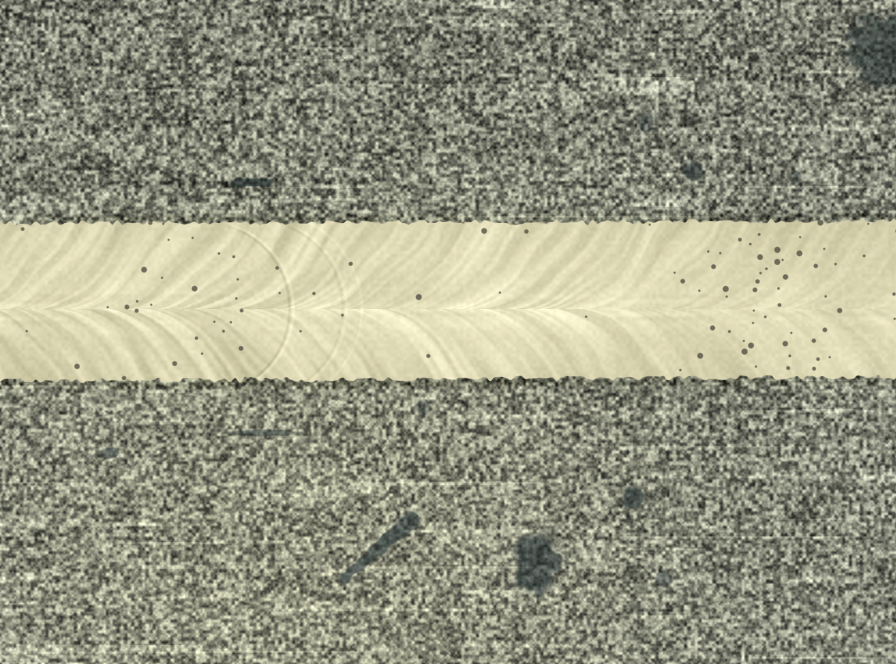
Write a WebGL 1 fragment shader that draws this texture.

```glsl
precision highp float;
// A pale metal seam with feathered ripples and pits, crossing rough grey metal.
// Grain is layered value noise; the feathering is noise stretched along curves
// that fan out from the seam's centre line. Lengths are in canvas heights.
uniform vec2 u_resolution;

const float SEAM_TOP = 0.664;
const float SEAM_BOTTOM = 0.426;
const float SEAM_AXIS = 0.535;
const float SEAM_TILT = 0.005;
const float EDGE_ROUGHNESS = 0.009;
const float GRAIN_SCALE = 185.0;
const float GRAIN_CONTRAST = 0.57;
const float FEATHER_CURVE = 0.42;
const float PIT_CELL = 0.017;
const vec3 METAL_TINT = vec3(1.0, 1.018, 0.91);
const vec3 SEAM_COLOR = vec3(0.855, 0.834, 0.692);
const vec3 STAIN_COLOR = vec3(0.25, 0.285, 0.275);
const vec3 PIT_COLOR = vec3(0.32, 0.31, 0.26);

float hash(vec2 p) {
  vec3 q = fract(vec3(p.xyx) * 0.1031);
  q += dot(q, q.yzx + 33.33);
  return fract((q.x + q.y) * q.z);
}

float noise(vec2 p) {
  vec2 i = floor(p), f = fract(p);
  f = f * f * (3.0 - 2.0 * f);
  return mix(mix(hash(i), hash(i + vec2(1.0, 0.0)), f.x),
             mix(hash(i + vec2(0.0, 1.0)), hash(i + 1.0), f.x), f.y);
}

float gauss(float d, float width) {
  return exp(-d * d / (width * width));
}

// Soft ragged ellipse
float stain(vec2 p, vec2 center, vec2 radii) {
  float ragged = 0.45 * (noise(p * 75.0) - 0.5);
  return 1.0 - smoothstep(0.75, 1.15, length((p - center) / radii) + ragged);
}

// Ragged rod, wider towards b
float rod(vec2 p, vec2 a, vec2 b, float thin, float thick) {
  vec2 d = b - a;
  float t = clamp(dot(p - a, d) / dot(d, d), 0.0, 1.0);
  float r = mix(thin, thick, t) + 0.006 * (noise(p * 90.0) - 0.5);
  return 1.0 - smoothstep(-0.002, 0.003, length(p - a - d * t) - r);
}

float stains(vec2 p) {
  float s = stain(p, vec2(1.329, 0.928), vec2(0.054, 0.052));
  s = max(s, stain(p, vec2(0.807, 0.150), vec2(0.036, 0.048)));
  s = max(s, rod(p, vec2(0.518, 0.128), vec2(0.619, 0.217), 0.005, 0.013));
  s = max(s, stain(p, vec2(0.954, 0.250), vec2(0.015, 0.016)));
  s = max(s, stain(p, vec2(1.044, 0.743), vec2(0.014, 0.015)));
  s = max(s, stain(p, vec2(0.380, 0.725), vec2(0.036, 0.007)));
  s = max(s, 0.8 * stain(p, vec2(0.395, 0.348), vec2(0.053, 0.005)));
  s = max(s, 0.8 * stain(p, vec2(0.165, 0.318), vec2(0.016, 0.009)));
  s = max(s, 0.7 * stain(p, vec2(0.974, 0.816), vec2(0.013, 0.014)));
  s = max(s, 0.7 * stain(p, vec2(1.000, 0.129), vec2(0.011, 0.011)));
  s = max(s, 0.6 * stain(p, vec2(0.635, 0.386), vec2(0.015, 0.011)));
  return max(s, 0.6 * stain(p, vec2(1.197, 0.732), vec2(0.010, 0.010)));
}

vec3 roughMetal(vec2 p) {
  float tone = 0.505 + GRAIN_CONTRAST * (noise(p * GRAIN_SCALE) - 0.5);
  tone += 0.24 * (noise(p * 310.0 + 17.0) - 0.5);
  tone += 0.07 * (noise(p * vec2(9.0, 150.0)) - 0.5);
  tone += 0.05 * (noise(p * 22.0) - 0.5);
  // Sparse bright scratches and one dark drawn line
  tone += 0.14 * smoothstep(0.78, 0.95, noise(p * vec2(4.0, 110.0) + 40.0));
  float line = gauss(p.y - 0.725, 0.005) * (1.0 - smoothstep(0.45, 0.75, p.x));
  tone -= 0.14 * line * noise(p * vec2(25.0, 60.0));
  // Broad lighting: warmer and brighter at the lower left
  float warm = gauss(length(p - vec2(0.45, 0.12)), 0.6);
  tone += 0.045 * warm - 0.03 * smoothstep(0.65, 0.9, p.y);
  vec3 tint = METAL_TINT + vec3(0.01, 0.0, -0.035) * warm;
  return mix(tone * tint, STAIN_COLOR + 0.3 * (tone - 0.5), 0.85 * stains(p));
}

// Rounded ripple, visible only on its leading side
float ripple(vec2 p, float front, float radius) {
  vec2 d = p - vec2(front - radius, SEAM_AXIS);
  return gauss(length(d) - radius, 0.0022) * smoothstep(0.0, 0.07, d.x);
}

float pits(vec2 p) {
  vec2 base = floor(p / PIT_CELL);
  float s = 0.0;
  for (int j = -1; j <= 1; j++) {
    for (int i = -1; i <= 1; i++) {
      vec2 id = base + vec2(float(i), float(j));
      vec2 c = (id + vec2(hash(id + 3.1), hash(id + 8.7))) * PIT_CELL;
      float density = 0.035 + 0.32 * gauss(c.x - 1.17, 0.11)
                    + 0.20 * gauss(length(c - vec2(0.28, 0.55)), 0.085);
      float r = mix(0.0012, 0.0043, pow(hash(id + 21.3), 2.0));
      float dot1 = 1.0 - smoothstep(r - 0.001, r + 0.0017, length(p - c));
      s = max(s, dot1 * step(hash(id + 55.9), density));
    }
  }
  return s;
}

vec3 seam(vec2 p) {
  float v = abs(p.y - SEAM_AXIS), side = sign(p.y - SEAM_AXIS);
  float u = p.x - FEATHER_CURVE * sqrt(v + 0.0015);
  u += 0.025 * (noise(p * 14.0) - 0.5);
  vec2 flow = vec2(u, v * 0.25 + side * 7.0);
  float fine = noise(flow * vec2(115.0, 40.0)) - 0.5;
  float broad = noise(flow * vec2(48.0, 30.0) + 9.0) - 0.5;
  float fade = mix(1.0, 0.5, smoothstep(0.75, 1.2, p.x));
  float tone = fade * (0.11 * fine + 0.09 * broad);
  tone += 0.05 * (noise(p * 200.0) - 0.5) + 0.05 * (noise(p * 11.0) - 0.5);
  tone += 0.055 * gauss(v, 0.035) * (noise(p * vec2(6.0, 150.0)) - 0.1);
  tone += 0.02 * gauss(p.x - 0.6, 0.55) - 0.025 * smoothstep(0.07, 0.13, v);
  float arcs = ripple(p, 0.442, 0.130) + 0.6 * ripple(p, 0.522, 0.135)
             + 0.6 * ripple(p, 0.545, 0.145);
  float shade = ripple(p, 0.436, 0.130) + 0.5 * ripple(p, 0.516, 0.135);
  vec3 color = SEAM_COLOR + tone + 0.06 * arcs - 0.08 * shade;
  return mix(color, PIT_COLOR, 0.8 * pits(p));
}

void main() {
  vec2 p = gl_FragCoord.xy / u_resolution.y;
  float wobble = EDGE_ROUGHNESS * (noise(p * vec2(130.0, 70.0)) - 0.5);
  float lift = SEAM_TILT * p.x;
  float inside = min(SEAM_TOP + 0.4 * lift - p.y, p.y - SEAM_BOTTOM - lift) + wobble;
  vec3 metal = roughMetal(p) - 0.11 * gauss(inside + 0.006, 0.006);
  vec3 color = mix(metal, seam(p), smoothstep(-0.0015, 0.0015, inside));
  gl_FragColor = vec4(clamp(color, 0.0, 1.0), 1.0);
}
```
